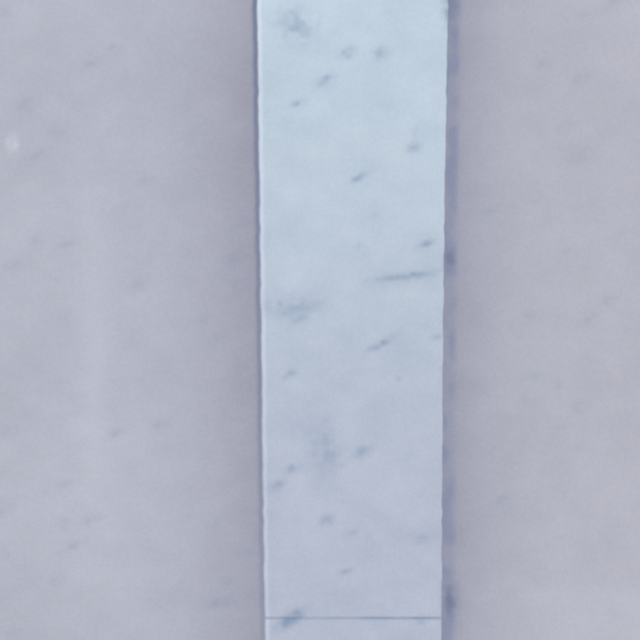
This texture is drawn by a three.js fragment shader. Its source:

```glsl
// A pale blue upright batten on a grey-mauve plaster wall, softly shadowed on both sides.
// Edges are signed distances to slightly tilted lines; value noise adds mottling,
// and jittered cells scatter small blue stains over the surfaces.

#define WALL_COLOR vec3(0.712, 0.724, 0.777)
#define SHADE_COLOR vec3(0.605, 0.610, 0.675)
#define BATTEN_TOP vec3(0.755, 0.815, 0.872)
#define BATTEN_LOW vec3(0.705, 0.735, 0.803)
#define STAIN_COLOR vec3(0.48, 0.56, 0.67)
#define EDGE_COLOR vec3(0.44, 0.48, 0.59)
#define EDGE_SOFT 0.0022
#define SEAM_Y 0.035
#define GRAIN 0.016

varying vec2 vUv;

float hash(vec2 p) {
  p = fract(p * vec2(0.1031, 0.1130));
  p += dot(p, p.yx + 33.33);
  return fract((p.x + p.y) * p.x * 7.31 + p.y * 5.17);
}

float noise(vec2 p) {
  vec2 i = floor(p), f = fract(p);
  f = f * f * (3.0 - 2.0 * f);
  return mix(mix(hash(i), hash(i + vec2(1.0, 0.0)), f.x),
             mix(hash(i + vec2(0.0, 1.0)), hash(i + vec2(1.0, 1.0)), f.x), f.y);
}

float fbm(vec2 p) {
  float sum = 0.0, amp = 0.5;
  for (int i = 0; i < 5; i++) {
    sum += amp * noise(p);
    p = mat2(1.6, 1.2, -1.2, 1.6) * p + 7.3;
    amp *= 0.5;
  }
  return sum;
}

// Soft rotated ellipse with a ragged outline
float blot(vec2 p, vec2 center, vec2 radius, float angle) {
  vec2 d = p - center;
  float c = cos(angle), s = sin(angle);
  d = vec2(c * d.x + s * d.y, c * d.y - s * d.x) / radius;
  return exp(-dot(d, d)) * (0.35 + 1.1 * noise(p * 110.0));
}

// Small stains, one possible in each jittered cell
float stains(vec2 p, float cells, float density) {
  vec2 q = p * cells, base = floor(q);
  float sum = 0.0;
  for (int j = -1; j <= 1; j++) {
    for (int i = -1; i <= 1; i++) {
      vec2 cell = base + vec2(float(i), float(j));
      float r = hash(cell + 41.0);
      vec2 center = cell + vec2(hash(cell + 3.0), hash(cell + 17.0));
      vec2 size = vec2(0.12 + 0.22 * r, 0.10 + 0.12 * hash(cell + 29.0));
      sum += step(hash(cell + 71.0), density) * (0.3 + 0.7 * r)
           * blot(p, center / cells, size / cells, 0.5 * r);
    }
  }
  return sum;
}

void main() {
  vec2 p = vUv;
  float cloud = fbm(p * 5.0) - 0.48;
  float mottle = fbm(p * vec2(24.0, 30.0) + 19.0) - 0.48;
  float wobble = (noise(vec2(p.y * 70.0, 4.0)) - 0.5) * 0.0015;

  // Signed distances, positive toward the batten
  float left = p.x - mix(0.414, 0.402, p.y) + wobble;
  float right = mix(0.690, 0.700, p.y * p.y) - p.x + wobble;
  float inside = smoothstep(-EDGE_SOFT, EDGE_SOFT, left)
               * smoothstep(-EDGE_SOFT, EDGE_SOFT, right);

  // Wall with shadows falling away from the batten
  float shadeLeft = exp(-pow(max(-left, 0.0) / 0.095, 1.2)) * step(p.x, 0.55);
  float shadeRight = exp(-pow(max(-right, 0.0) / 0.075, 1.2)) * step(0.55, p.x);
  vec3 wall = WALL_COLOR + vec3(0.004, -0.004, -0.008) * smoothstep(0.7, 0.9, p.x);
  wall = mix(wall, SHADE_COLOR, 0.85 * shadeLeft + 0.95 * shadeRight);
  wall += cloud * 0.045 + mottle * 0.03;
  wall += 0.018 * exp(-pow((p.x - 0.145) / 0.025, 2.0))
        * smoothstep(0.12, 0.3, p.y) * smoothstep(0.75, 0.6, p.y);
  wall += 0.10 * blot(p, vec2(0.020, 0.776), vec2(0.009, 0.012), 0.0);
  wall = mix(wall, STAIN_COLOR, 0.16 * stains(p + 3.0, 17.0, 0.28));

  // Dark line at the left and worn narrow side at the right
  float leftLine = exp(-pow((left + 0.004) / 0.004, 2.0)) * mix(0.25, 0.8, p.y);
  float side = smoothstep(-0.026, -0.012, right) * (1.0 - smoothstep(-0.002, 0.003, right));
  float wear = smoothstep(0.35, 0.8, noise(vec2(p.x * 45.0, p.y * 38.0)));
  wall = mix(wall, EDGE_COLOR, leftLine);
  wall = mix(wall, EDGE_COLOR + 0.06, side * (0.22 + 0.42 * wear));

  // Batten face, bluer toward the top
  vec3 face = mix(BATTEN_LOW, BATTEN_TOP, smoothstep(0.1, 0.95, p.y));
  face += cloud * 0.05 + mottle * vec3(0.055, 0.045, 0.035);
  face += 0.045 * exp(-pow((left - 0.004) / 0.003, 2.0));
  float marks = 0.38 * stains(p, 23.0, 0.22);
  marks += 0.45 * blot(p, vec2(0.595, 0.464), vec2(0.022, 0.007), 0.55);
  marks += 0.40 * blot(p, vec2(0.640, 0.569), vec2(0.050, 0.006), 0.12);
  marks += 0.28 * blot(p, vec2(0.455, 0.520), vec2(0.045, 0.014), 0.1);
  marks += 0.35 * blot(p, vec2(0.465, 0.960), vec2(0.030, 0.030), 0.0);
  marks += 0.30 * blot(p, vec2(0.510, 0.295), vec2(0.025, 0.035), 0.3);
  float seam = exp(-pow((p.y - SEAM_Y - wobble) / 0.0025, 2.0));
  marks += seam * (0.25 + 0.45 * noise(vec2(p.x * 40.0, 2.0)));
  marks += 0.75 * blot(p, vec2(0.456, 0.034), vec2(0.022, 0.009), 0.6);
  face = mix(face, STAIN_COLOR, clamp(marks, 0.0, 0.85));

  // Heavier stains crossing the right edge
  vec3 color = mix(wall, face, inside);
  float chips = blot(p, vec2(0.703, 0.065), vec2(0.011, 0.032), 0.0)
              + 0.8 * blot(p, vec2(0.703, 0.597), vec2(0.009, 0.018), 0.0)
              + 0.6 * blot(p, vec2(0.703, 0.985), vec2(0.012, 0.025), 0.0);
  color = mix(color, EDGE_COLOR, clamp(0.65 * chips, 0.0, 0.8));
  color += GRAIN * (noise(p * 300.0) - 0.5);
  gl_FragColor = vec4(color, 1.0);
}
```
